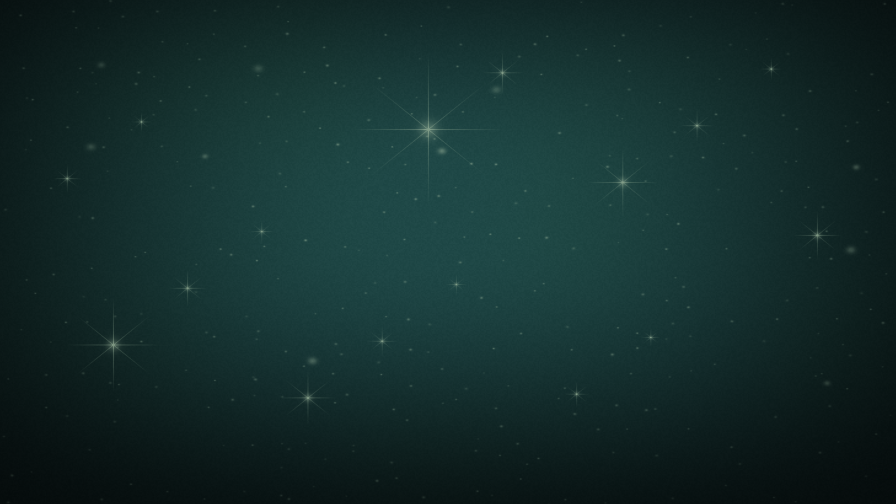
Give the GLSL for this background, as a Shadertoy shader.

```glsl
// Deep teal night sky with a soft vignette, faint star dust and eight-rayed sparkles.

const vec3 GLOW_COLOR = vec3(0.122, 0.285, 0.274);
const vec3 EDGE_COLOR = vec3(0.022, 0.047, 0.048);
const vec3 STAR_COLOR = vec3(0.60, 0.70, 0.60);
const vec2 GLOW_CENTER = vec2(0.50, 0.58);      // fraction of the canvas
const float GLOW_START = 0.10;
const float GLOW_END = 1.47;
const float CORNER_POWER = 2.5;                 // 2 = ellipse, higher = boxier
const float TINT_AMOUNT = 0.012;
const float GRAIN_AMOUNT = 0.022;
const float GRAIN_SCALE = 410.0;                // grains per canvas height

const int SPARKLE_COUNT = 16;
const float SPARKLE_REACH = 0.150;              // ray length of the largest
const vec2 SPARKLE_START = vec2(0.487, 0.764);
const vec2 SPARKLE_STEP = vec2(0.618, 0.430);
const vec2 SPARKLE_LOW = vec2(0.03, 0.17);
const vec2 SPARKLE_HIGH = vec2(0.95, 0.92);
const vec2 DIAGONAL = vec2(0.78, 0.626);
const float RAY_WIDTH = 0.0011;

float hash(vec2 p) {
    vec3 q = fract(p.xyx * vec3(0.1031, 0.1030, 0.0973));
    q += dot(q, q.yzx + 33.33);
    return fract((q.x + q.y) * q.z);
}

float valueNoise(vec2 p) {
    vec2 cell = floor(p), f = fract(p);
    f = f * f * (3.0 - 2.0 * f);
    float low = mix(hash(cell), hash(cell + vec2(1, 0)), f.x);
    float high = mix(hash(cell + vec2(0, 1)), hash(cell + vec2(1, 1)), f.x);
    return mix(low, high, f.y);
}

// Soft round dots, at most one per jittered grid cell.
float scatteredDots(vec2 p, float cellSize, float density, float radius, float seed) {
    vec2 home = floor(p / cellSize);
    float light = 0.0;
    for (int y = -1; y <= 1; y++)
    for (int x = -1; x <= 1; x++) {
        vec2 cell = home + vec2(x, y);
        vec2 key = cell + seed;
        if (hash(key + 71.3) > density) continue;
        vec2 center = (cell + vec2(hash(key), hash(key + 19.7))) * cellSize;
        float size = radius * mix(0.7, 1.2, hash(key + 43.1));
        vec2 offset = (p - center) * vec2(0.86, 1.14) / size;
        light += mix(0.35, 1.0, hash(key + 57.9)) * exp(-dot(offset, offset));
    }
    return light;
}

// One thin line through the origin, fading towards both tips.
float ray(vec2 p, vec2 direction, float reach, float width) {
    float along = abs(dot(p, direction));
    float across = (p.x * direction.y - p.y * direction.x) / width;
    float taper = clamp(1.0 - along / reach, 0.0, 1.0);
    return taper * exp(-across * across);
}

float sparkle(vec2 p, float reach, float width) {
    float upright = ray(p, vec2(1, 0), reach, width) + ray(p, vec2(0, 1), reach, width);
    float slanted = ray(p, DIAGONAL, reach, width)
                  + ray(p, DIAGONAL * vec2(1, -1), reach, width);
    float r = length(p);
    float coreRadius = 0.095 * reach + 0.0026;
    float core = exp(-r * r / (coreRadius * coreRadius));
    float halo = exp(-r / (0.12 * reach));
    return 0.40 * upright + 0.25 * slanted + 0.36 * core + 0.12 * halo;
}

void mainImage(out vec4 fragColor, in vec2 fragCoord) {
    vec2 uv = fragCoord / iResolution.xy;
    vec2 p = fragCoord / iResolution.y;
    float aspect = iResolution.x / iResolution.y;

    // Background glow with rounded-box falloff
    vec2 q = pow(abs(uv - GLOW_CENTER) * 2.0, vec2(CORNER_POWER));
    float r = pow(q.x + q.y, 1.0 / CORNER_POWER);
    float shade = smoothstep(GLOW_START, GLOW_END, r);
    vec3 color = mix(GLOW_COLOR, EDGE_COLOR, shade);

    // Broad green and blue drifts
    float drift = valueNoise(p * 3.5 + 4.0) - 0.5;
    color += TINT_AMOUNT * drift * vec3(0.3, 0.6, -1.0) * (1.0 - shade);

    // Star dust and a few larger blurred stars
    float light = 0.50 * scatteredDots(p, 0.056, 0.60, 0.0023, 3.0);
    light += 0.55 * scatteredDots(p, 0.27, 0.36, 0.0066, 29.0);
    light *= mix(1.0, 0.3, shade);

    // Sparkles, spread evenly and shrinking with their index
    float width = max(RAY_WIDTH, 0.38 / iResolution.y);
    for (int i = 0; i < SPARKLE_COUNT; i++) {
        float n = float(i);
        vec2 spot = fract(SPARKLE_START + n * SPARKLE_STEP);
        vec2 center = mix(SPARKLE_LOW, SPARKLE_HIGH, spot) * vec2(aspect, 1.0);
        float reach = SPARKLE_REACH / pow(1.0 + 0.8 * n, 0.8);
        float strength = mix(0.5, 1.0, exp(-0.15 * n));
        light += strength * sparkle(p - center, reach, width);
    }
    color = mix(color, STAR_COLOR, clamp(light, 0.0, 0.8));

    // Fine grain
    float grain = valueNoise(p * GRAIN_SCALE) - 0.5;
    color += GRAIN_AMOUNT * grain * mix(1.0, 0.5, shade);

    fragColor = vec4(clamp(color, 0.0, 1.0), 1.0);
}
```
